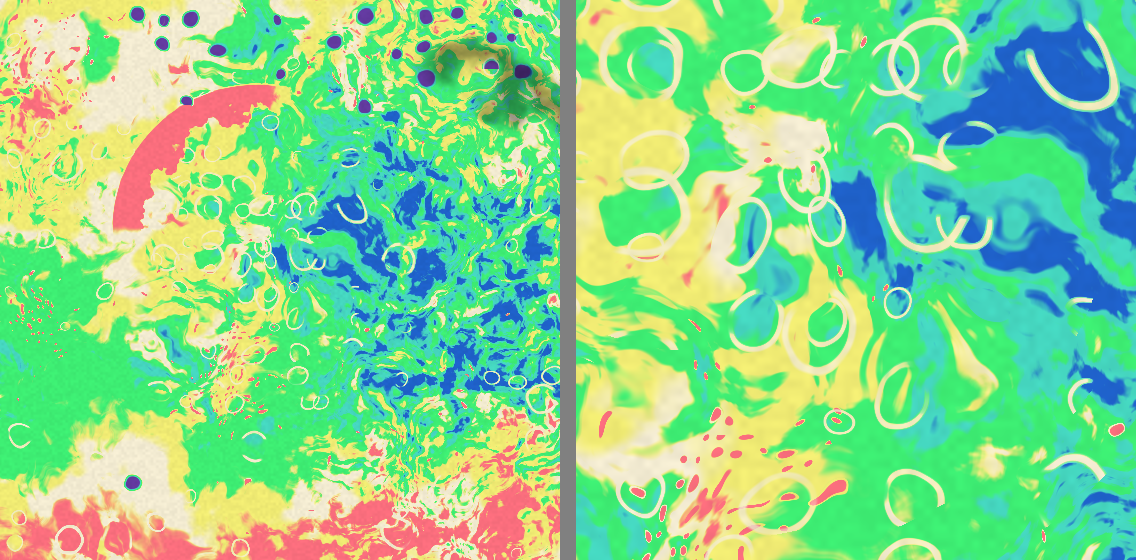
Left, the full canvas; right, a detail of the centre.
This texture is drawn by a WebGL 1 fragment shader. Its source:

```glsl
precision highp float;
// Draws a false-colour mineral texture: mottled patches, bubbles, strands and specks.
uniform vec2 u_resolution;

const vec3 BLUE = vec3(0.12, 0.38, 0.79);
const vec3 TEAL = vec3(0.27, 0.84, 0.75);
const vec3 GREEN = vec3(0.24, 0.93, 0.45);
const vec3 YELLOW = vec3(0.94, 0.92, 0.45);
const vec3 CREAM = vec3(0.95, 0.92, 0.82);
const vec3 PINK = vec3(0.98, 0.43, 0.49);
const vec3 PURPLE = vec3(0.50, 0.16, 0.55);
const vec2 DISC_CENTRE = vec2(0.46, 0.59);
const float DISC_RADIUS = 0.26;

float hash(vec2 p) {
  return fract(sin(dot(p, vec2(127.1, 311.7))) * 43758.5453);
}

float noise(vec2 p) {
  vec2 i = floor(p), f = fract(p);
  f = f * f * (3.0 - 2.0 * f);
  return mix(mix(hash(i), hash(i + vec2(1.0, 0.0)), f.x),
             mix(hash(i + vec2(0.0, 1.0)), hash(i + 1.0), f.x), f.y);
}

float fbm(vec2 p) {
  float sum = 0.0, amp = 0.533;
  for (int i = 0; i < 4; i++) {
    sum += amp * noise(p);
    p = mat2(1.6, 1.2, -1.2, 1.6) * p + 17.3;
    amp *= 0.5;
  }
  return sum;
}

// Soft elliptical region
float blob(vec2 p, vec2 centre, vec2 size) {
  vec2 d = (p - centre) / size;
  return exp(-dot(d, d));
}

// One jittered circle per cell: x = distance from centre over radius, y = random value
vec2 scatter(vec2 p, float scale, float seed) {
  vec2 cell = floor(p * scale) + seed;
  float radius = mix(0.2, 0.4, hash(cell + 3.7));
  vec2 jitter = vec2(hash(cell), hash(cell + 9.1)) - 0.5;
  vec2 d = fract(p * scale) - 0.5 - jitter * (0.9 - 2.0 * radius);
  return vec2(length(d) / radius, hash(cell + 5.3));
}

float dots(vec2 p, float scale, float seed, float density) {
  vec2 s = scatter(p, scale, seed);
  return (1.0 - smoothstep(0.55, 1.0, s.x)) * step(s.y, density);
}

// Large regions of colour: 0 is blue, 1 is pink
float regions(vec2 q) {
  float t = 0.34 + 0.30 * smoothstep(0.58, 0.95, q.y - 0.5 * q.x + 0.2);
  t += 0.52 * (1.0 - smoothstep(0.05, 0.20, q.y));
  t += 0.32 * blob(q, vec2(0.29, 0.53), vec2(0.13, 0.15));
  t += 0.26 * blob(q, vec2(0.42, 0.34), vec2(0.06, 0.11));
  t += 0.26 * blob(q, vec2(0.22, 0.19), vec2(0.11, 0.07));
  t += 0.28 * blob(q, vec2(0.86, 0.18), vec2(0.19, 0.09));
  t += 0.20 * blob(q, vec2(0.95, 0.76), vec2(0.16, 0.12));
  t -= 0.32 * blob(q, vec2(0.51, 0.50), vec2(0.04, 0.07));
  t -= 0.20 * blob(q, vec2(0.69, 0.59), vec2(0.11, 0.08));
  t -= 0.13 * blob(q, vec2(0.88, 0.42), vec2(0.12, 0.18));
  t -= 0.34 * blob(q, vec2(0.71, 0.72), vec2(0.04, 0.04));
  t -= 0.38 * blob(q, vec2(0.45, 0.95), vec2(0.06, 0.06));
  t -= 0.32 * blob(q, vec2(0.175, 0.90), vec2(0.028, 0.05));
  return t - 0.22 * blob(q, vec2(0.82, 0.70), vec2(0.05, 0.05));
}

vec3 palette(float t) {
  vec3 c = mix(BLUE, TEAL, smoothstep(0.01, 0.12, t));
  c = mix(c, GREEN, smoothstep(0.21, 0.30, t));
  c = mix(c, YELLOW, smoothstep(0.44, 0.53, t));
  return mix(c, PINK, smoothstep(0.76, 0.88, t));
}

void main() {
  vec2 p = gl_FragCoord.xy / u_resolution;
  vec2 warp = vec2(fbm(p * 9.0), fbm(p * 9.0 + 40.0)) - 0.5;
  vec2 q = p + 0.16 * warp;
  float tone = regions(q);

  // Cyan drifts and grain that is calm in some places, busy in others
  float lower = blob(p, vec2(0.55, 0.30), vec2(0.35, 0.25));
  tone -= 0.15 * lower * smoothstep(0.44, 0.60, fbm(p * 9.0 + 20.0));
  float activity = smoothstep(0.36, 0.62, fbm(p * 6.0 + 3.0));
  tone += mix(0.35, 1.15, activity) * (fbm(q * 38.0) - 0.5);

  // Strands that follow circles about the disc
  vec2 d = p - DISC_CENTRE;
  float r = length(d);
  float strand = fbm(vec2(atan(d.x, d.y) * 14.0, r * 62.0) + 14.0 * warp);
  float strandArea = smoothstep(0.15, 0.32, r) * smoothstep(0.0, 0.25, d.x)
    + blob(p, vec2(0.06, 0.68), vec2(0.12, 0.10));
  tone += 1.15 * strandArea * (strand - 0.5);

  // Crescent between two offset circles
  float ragged = 0.10 * (fbm(p * 32.0) - 0.5);
  float inner = length(d - vec2(0.040, -0.046)) - DISC_RADIUS + ragged;
  float crescent = (1.0 - smoothstep(-0.003, 0.003, r - DISC_RADIUS)) * smoothstep(-0.004, 0.006, inner);
  crescent *= smoothstep(0.55, 0.72, dot(d / max(r, 0.001), vec2(-0.66, 0.75)));
  tone = mix(tone, 0.92, crescent);

  // Bubbles with pale rims
  float rims = 0.0;
  float crowd = 0.9 * blob(p, vec2(0.40, 0.55), vec2(0.24, 0.20)) + 0.08;
  for (int i = 0; i < 2; i++) {
    float n = float(i);
    vec2 b = scatter(p + 0.035 * warp, 12.0 + 8.0 * n, 31.0 * n);
    float present = step(b.y, crowd) * (1.0 - crescent);
    tone += present * (1.0 - smoothstep(0.8, 0.9, b.x)) * 0.25 * (hash(vec2(b.y, n)) - 0.6);
    rims = max(rims, present * (1.0 - smoothstep(0.04, 0.13, abs(b.x - 0.88))) * smoothstep(0.3, 0.5, noise(p * 40.0)));
  }
  tone = mix(tone, 0.60, rims);

  // Pink specks and dark pits
  float speckArea = blob(p, vec2(0.42, 0.34), vec2(0.07, 0.10)) + blob(p, vec2(0.07, 0.87), vec2(0.10, 0.08))
    + blob(p, vec2(0.05, 0.44), vec2(0.05, 0.05)) + 0.6 * blob(p, vec2(0.62, 0.86), vec2(0.07, 0.05));
  tone = mix(tone, 0.92, dots(q, 75.0, 5.0, 0.75 * speckArea));
  float pit = dots(p + 0.04 * warp, 19.0, 60.0, 0.38 * smoothstep(0.76, 0.92, p.y) * smoothstep(0.1, 0.4, p.x));
  tone = mix(tone, 0.0, pit);

  // Colour, pale patches, pit cores and a shaded diagonal fold
  vec3 colour = palette(tone);
  float warm = smoothstep(0.49, 0.56, tone) * (1.0 - smoothstep(0.74, 0.82, tone));
  float pale = smoothstep(0.48, 0.60, fbm(p * 11.0 + 70.0) + 0.08 * blob(p, vec2(0.25, 0.65), vec2(0.25, 0.40)));
  colour = mix(colour, CREAM, max(warm * pale, 0.8 * rims));
  colour = mix(colour, PURPLE, 0.7 * smoothstep(0.7, 1.0, pit));
  float fold = abs(dot(q - vec2(0.86, 0.87), vec2(0.47, 0.88)));
  colour *= 1.0 - 0.4 * (1.0 - smoothstep(0.0, 0.035, fold)) * smoothstep(0.72, 0.80, p.x);
  gl_FragColor = vec4(colour * (0.97 + 0.06 * noise(p * 210.0)), 1.0);
}
```
